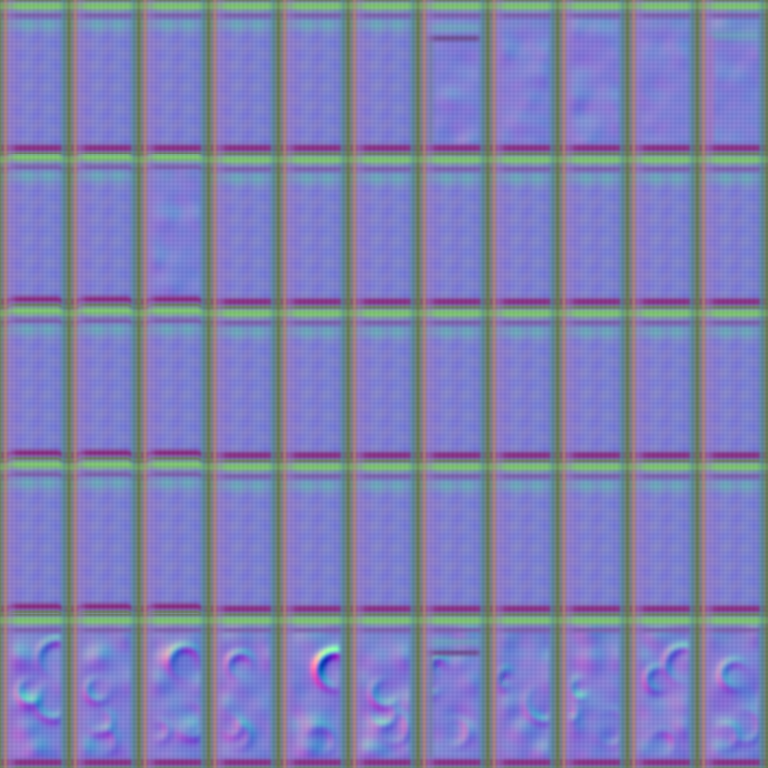
Give the GLSL for this texture map, as a three.js fragment shader.

```glsl
varying vec2 vUv;

#define TILES vec2(11.0, 5.0)
#define WEAVE vec2(176.0, 170.0)
#define WEAVE_DEPTH 0.012
#define PIT_COUNT 33.0
#define PIT_GAIN 0.0022
#define DENT_GAIN 0.0016
#define TAU 6.2831853

const vec3 FLAT = vec3(0.50, 0.50, 0.83);
const vec3 TEAL = vec3(0.42, 0.66, 0.72);
const vec3 GREEN = vec3(0.49, 0.78, 0.42);
const vec3 PURPLE = vec3(0.48, 0.36, 0.65);
const vec3 MAGENTA = vec3(0.53, 0.17, 0.49);
const vec3 OLIVE = vec3(0.41, 0.48, 0.32);
const vec3 ORANGE = vec3(0.68, 0.50, 0.44);
const vec3 PINK = vec3(0.60, 0.47, 0.76);
const vec3 SEA = vec3(0.33, 0.53, 0.58);

vec2 hash2(vec2 p) {
  vec3 q = fract(p.xyx * vec3(0.1031, 0.1030, 0.0973));
  q += dot(q, q.yzx + 33.33);
  return fract((q.xx + q.yz) * q.zy);
}

float band(float d, float centre, float width) {
  float k = (d - centre) / width;
  return exp(-k * k);
}

float is(float a, float b) {
  return 1.0 - step(0.5, abs(a - b));
}

// Soft cellular pits that wrap at the canvas edge
float pits(vec2 uv) {
  vec2 p = uv * PIT_COUNT, cell = floor(p);
  float h = 0.0;
  for (int j = -1; j <= 1; j++) {
    for (int i = -1; i <= 1; i++) {
      vec2 c = cell + vec2(float(i), float(j));
      vec2 rnd = hash2(mod(c, PIT_COUNT) + 7.0);
      vec2 d = p - c - 0.15 - 0.7 * rnd;
      h += (rnd.y - 0.4) * exp(-4.0 * dot(d, d));
    }
  }
  return h;
}

// Raised rings scattered within one tile
float dents(vec2 local, vec2 id) {
  float h = 0.0;
  for (int i = 0; i < 3; i++) {
    vec2 rnd = hash2(id * 3.7 + float(i) * 11.3 + 2.0);
    vec2 d = local - (vec2(0.15, 0.08) + vec2(0.7, 0.65) * rnd) / TILES;
    float ring = band(length(d), 0.008 + 0.016 * rnd.x, 0.007);
    h += ring * (0.5 + 0.5 * sin(atan(d.y, d.x) + TAU * rnd.y)) * (0.4 + rnd.y);
  }
  return h;
}

float relief(vec2 uv, vec2 id, float battered) {
  return pits(uv) * PIT_GAIN * (1.0 + battered)
       + dents(uv - id / TILES, id) * DENT_GAIN * battered;
}

void main() {
  vec2 grid = vUv * TILES;
  vec2 id = mod(floor(grid), TILES), f = fract(grid);
  float top = 1.0 - f.y;
  vec2 inner = smoothstep(vec2(0.05, 0.02), vec2(0.2, 0.1), min(f, 1.0 - f));

  // Which tiles are battered, worn, or hold a recessed panel
  float battered = is(id.y, 0.0);
  float upper = is(id.y, 4.0);
  float worn = max(battered, max(upper * step(5.5, id.x), is(id.x, 2.0) * is(id.y, 3.0)));
  float panel = is(id.x, 6.0) * max(battered, upper);
  float frame = is(id.x, 10.0) * upper;

  // Signed distances from the joints, the left columns sitting slightly high
  float raised = step(id.x, 2.5) * (1.0 - battered) * (1.0 - upper);
  float sx = fract(grid.x + 0.5) - 0.5;
  float sy = 0.5 - fract(grid.y + 0.5) + 0.015 * raised * inner.x;

  // Face: gentle tilt, streaks and ripples
  vec3 col = FLAT;
  float streak = sin(TAU * (3.4 * f.x - 0.1));
  float ripple = sin(TAU * (7.0 * f.y + 0.3 * sin(TAU * f.x))) * sin(TAU * (2.0 * f.x + f.y));
  col.r += (0.035 * (0.5 - f.x) * 2.0 + 0.02 * ripple) * inner.x;
  col.g += (0.018 * streak + 0.015 * ripple) * inner.x * (1.0 - worn);
  col.b -= 0.02 * (1.0 - worn) * (1.0 + ripple);
  col = mix(col, SEA + vec3(0.08, 0.0, 0.18), 0.35 * smoothstep(0.75, 0.95, f.x));

  // Surface damage from the slope of the relief
  if (worn > 0.5) {
    float e = 0.002;
    float h = relief(vUv, id, battered);
    vec2 slope = vec2(relief(vUv + vec2(e, 0.0), id, battered),
                      relief(vUv + vec2(0.0, e), id, battered)) - h;
    slope *= vec2(1.0, -1.0) * inner.x * inner.y / e;
    col.rg += slope;
    col.b -= 0.5 * dot(slope, slope);
  }

  // Recessed panel and pale frame
  float below = smoothstep(0.2, 0.27, top) * inner.y;
  col = mix(col, TEAL, panel * inner.x * band(top, 0.18, 0.03) * 0.7);
  col = mix(col, SEA, panel * below * band(f.x, 0.16, 0.05) * 0.8);
  col = mix(col, PURPLE * 0.9, panel * inner.x * band(top, 0.25, 0.022));
  col = mix(col, TEAL, frame * inner.x * band(top, 0.23, 0.04) * 0.7);
  col = mix(col, PINK, frame * below * band(f.x, 0.17, 0.06));

  // Horizontal bevels
  float glow = (0.75 + 0.2 * streak) * (1.0 - 0.75 * worn);
  col = mix(col, TEAL, band(sy, 0.16, 0.045) * glow);
  col = mix(col, PURPLE, band(sy, 0.102, 0.02) * 0.85);
  col = mix(col, GREEN, band(sy, 0.04, 0.03) * 0.95);
  col = mix(col, MAGENTA, band(sy, -0.036, 0.024) * 0.95);
  col = mix(col, OLIVE, band(sy, 0.0, 0.012) * 0.8);

  // Vertical bevels and joints, softer where the green lip crosses
  float cross = 1.0 - 0.4 * band(sy, 0.04, 0.03);
  col = mix(col, PINK, band(sx, 0.15, 0.07) * 0.5 * cross);
  col = mix(col, SEA, band(sx, -0.085, 0.045) * 0.75 * cross);
  col = mix(col, ORANGE, band(sx, 0.075, 0.04) * 0.8 * cross);
  col = mix(col, OLIVE, band(sx, -0.01, 0.05) * 0.95 * cross);

  // Fine woven grain
  vec2 weave = sin(TAU * WEAVE * vUv);
  col += WEAVE_DEPTH * (weave.x + weave.y);
  gl_FragColor = vec4(clamp(col, 0.0, 1.0), 1.0);
}
```
